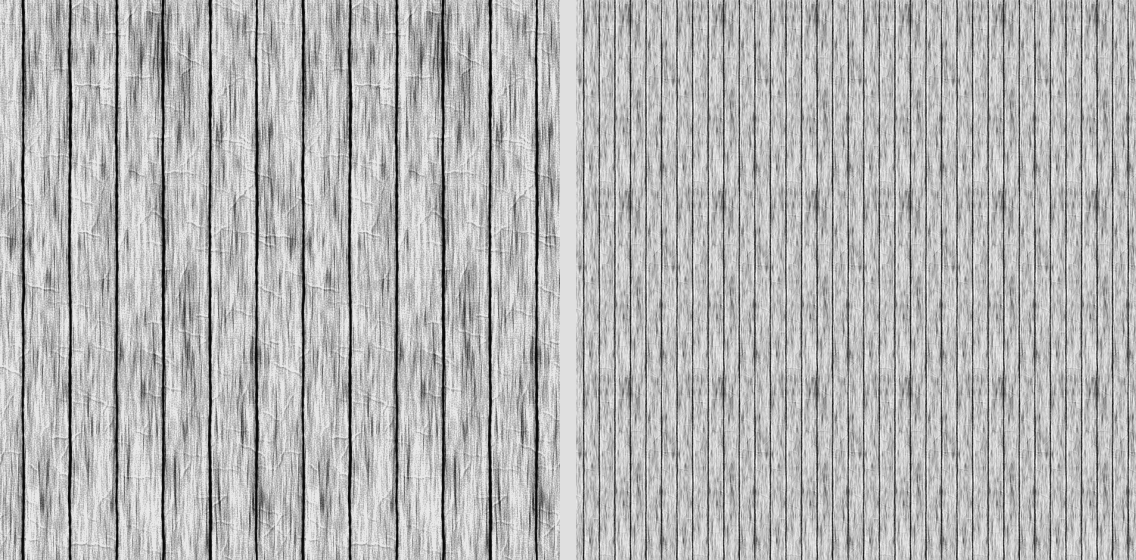
Left: one tile. Right: repeated 3 by 3.
Give the GLSL for this texture, as a three.js fragment shader.

```glsl
varying vec2 vUv;

float hash(vec2 p) {
  return fract(sin(dot(p, vec2(127.1, 311.7))) * 43758.55);
}

// Gradient noise on a whole number of cells, so that it wraps over 0 to 1
float corner(vec2 cell, vec2 offset, vec2 cells, float seed) {
  float angle = 6.2832 * hash(mod(cell, cells) + seed * vec2(1.37, 2.71));
  return dot(vec2(cos(angle), sin(angle)), offset);
}

float noise(vec2 uv, vec2 cells, float seed) {
  vec2 p = uv * cells;
  vec2 cell = floor(p);
  vec2 f = p - cell;
  vec2 blend = f * f * f * (f * (f * 6.0 - 15.0) + 10.0);
  vec2 right = vec2(1.0, 0.0);
  vec2 up = vec2(0.0, 1.0);
  float low = mix(corner(cell, f, cells, seed),
                  corner(cell + right, f - right, cells, seed), blend.x);
  float high = mix(corner(cell + up, f - up, cells, seed),
                   corner(cell + 1.0, f - 1.0, cells, seed), blend.x);
  return mix(low, high, blend.y);
}

// Short bent scratches, lit on one side and shaded on the other
float scratches(vec2 uv, float seed) {
  vec2 cells = vec2(6.0, 12.0);
  vec2 p = uv * cells;
  vec2 home = floor(p);
  float relief = 0.0;
  for (int j = -1; j <= 1; j++) {
    for (int i = -1; i <= 1; i++) {
      vec2 cell = home + vec2(float(i), float(j));
      vec2 id = mod(cell, cells) + seed;
      vec2 center = cell + vec2(hash(id + 0.3), hash(id + 5.7));
      float shallow = step(hash(id + 11.2), 0.6);
      float angle = mix(1.0, -0.25, shallow) + 0.7 * (hash(id + 17.9) - 0.5);
      float reach = mix(0.15, 0.55, hash(id + 23.4));
      vec2 axis = vec2(cos(angle), sin(angle));
      vec2 d = p - center;
      vec2 q = vec2(dot(d, axis), dot(d, vec2(-axis.y, axis.x)));
      q.y += (hash(id + 29.1) - 0.5) * 0.7 * q.x * q.x + 0.012 * sin(q.x * 23.0);
      float side = q.y / 0.027;
      float fade = 1.0 - smoothstep(reach * 0.4, reach, abs(q.x));
      relief += 2.0 * side * exp(-side * side) * fade * mix(0.3, 1.0, hash(id + 37.6));
    }
  }
  return relief;
}

void main() {
  // Two repeats across, each of six planks
  vec2 tile = vec2(fract(vUv.x * 2.0), vUv.y);
  float board = tile.x * 6.0 + 0.5;
  float plank = mod(floor(board), 6.0);

  // Weathered patches and long vertical grain
  float patches = noise(tile, vec2(13.0, 5.0), 1.0);
  float bands = noise(tile, vec2(40.0, 4.0), 2.0);
  float grain = noise(tile, vec2(90.0, 9.0), 3.0);
  float fibres = noise(tile, vec2(122.0, 22.0), 4.0);
  float threads = noise(tile, vec2(154.0, 40.0), 5.0);
  float speckle = noise(tile, vec2(190.0, 380.0), 6.0);
  float tone = 0.785 + 0.03 * (hash(vec2(plank, 8.0)) - 0.5);
  tone += 0.09 * patches + 0.13 * bands + 0.18 * grain;
  tone += 0.2 * fibres + 0.2 * threads + 0.17 * speckle;

  // Thin dark cracks gather in the worn patches
  float crack = noise(tile, vec2(116.0, 15.0), 7.0) + 0.4 * threads - 0.35 * patches - 0.3 * bands;
  tone -= 0.36 * smoothstep(0.15, 0.6, crack);

  tone += 0.18 * scratches(tile, 3.0) + 0.16 * scratches(tile, 61.0);
  tone += 0.12 * scratches(tile, 95.0);

  // Ragged gaps between planks with faint shade beside them
  float line = floor(board + 0.5);
  float lineX = (line + 0.5) / 6.0;
  float wobble = noise(vec2(lineX, tile.y), vec2(6.0, 14.0), 8.0);
  float ragged = noise(tile, vec2(72.0, 110.0), 9.0);
  float side = board - line + 0.025 * wobble;
  float gap = abs(side) + 0.014 * ragged;
  float width = 0.012 * noise(vec2(lineX, tile.y), vec2(6.0, 9.0), 10.0);
  float shade = 0.1 + 0.3 * max(0.0, -patches);
  tone -= shade * (1.0 - smoothstep(0.02, 0.12, gap));
  tone += 0.07 * smoothstep(0.03, 0.06, side) * (1.0 - smoothstep(0.06, 0.12, side));
  tone = clamp(tone, 0.2, 0.91);
  tone = mix(0.03, tone, smoothstep(0.008 + width, 0.044 + width, gap));

  gl_FragColor = vec4(vec3(tone), 1.0);
}
```
